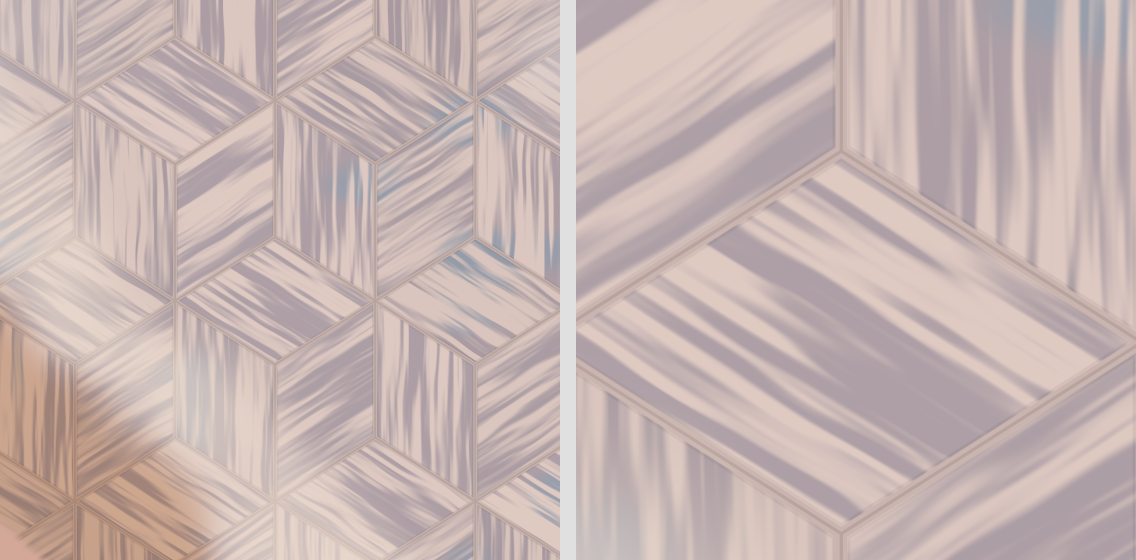
Left, the full canvas; right, a detail of the centre.
Give the GLSL for this pattern, as a Shadertoy shader.

```glsl
// Tumbling-block wood marquetry with streaked grain, pale seams and a soft diagonal sheen.

const vec2 CUBE_ORIGIN = vec2(0.3125, 0.707);  // centre of one cube
const vec2 CUBE_STEP = vec2(0.17875, 0.358);   // half cube width, row height
const float SLANT = 0.318;                     // rise of a slanted edge, in rows

float hash21(vec2 p) {
    vec3 q = fract(p.xyx * vec3(0.1031, 0.1030, 0.0973));
    q += dot(q, q.yzx + 33.33);
    return fract((q.x + q.y) * q.z);
}

float noise(vec2 p) {
    vec2 cell = floor(p), f = fract(p);
    f = f * f * (3.0 - 2.0 * f);
    float low = mix(hash21(cell), hash21(cell + vec2(1, 0)), f.x);
    float high = mix(hash21(cell + vec2(0, 1)), hash21(cell + vec2(1, 1)), f.x);
    return mix(low, high, f.y);
}

float glow(vec2 p, vec2 centre, float radius) {
    vec2 d = (p - centre) / radius;
    return exp(-dot(d, d));
}

// Finds the cube under q: xy = position inside it, zw = its column and row
vec4 cubeCell(vec2 q) {
    float row = floor(q.y + 1.0 - SLANT);
    float x = q.x - row;
    float zigzag = SLANT * abs(x - 2.0 * round(x * 0.5));
    if (q.y - row + 1.0 - SLANT < zigzag) row -= 1.0;
    float column = round((q.x - row) * 0.5);
    return vec4(q.x - row - 2.0 * column, q.y - row, column, row);
}

// Face coordinates: x along the grain, y across it, z = face index
vec3 cubeFace(vec2 l) {
    float drop = (SLANT * abs(l.x) - l.y) / (1.0 - SLANT);
    if (drop < 0.0) return vec3(0.5 * (l.y / SLANT + vec2(-l.x, l.x)), 0.0);
    return l.x < 0.0 ? vec3(drop, -l.x, 1.0) : vec3(l.x, drop, 2.0);
}

// Perpendicular spans of a face on the canvas
vec2 faceSpan(float face) {
    if (face < 0.5) return vec2(0.192);
    return face < 1.5 ? vec2(0.206, 0.179) : vec2(0.179, 0.206);
}

// Dark streaks: 0 is pale wood, 1 is a vein
float woodGrain(vec2 g, vec2 seed, float softness) {
    g.y += 0.005 * (noise(g * vec2(15.0, 20.0) + seed) - 0.5);
    float veins = noise(g * vec2(7.0, 125.0) + seed);
    float fibres = noise(g * vec2(18.0, 250.0) + seed.yx);
    float bands = noise(g * vec2(4.0, 24.0) + seed + 17.0);
    float streak = 0.5 * veins + 0.25 * fibres + 0.25 * bands;
    return smoothstep(0.41 - softness, 0.65 + softness, streak);
}

// Pale strip along each edge with a thin joint and a faint outline
vec3 addSeam(vec3 wood, vec3 strip, float edge, float aa) {
    vec3 col = mix(strip, wood, smoothstep(0.0035 - aa, 0.0035 + aa, edge));
    float joint = 1.0 - smoothstep(0.0006, 0.0006 + 1.5 * aa, edge);
    float outline = 1.0 - smoothstep(0.0, 0.001 + aa, abs(edge - 0.0045));
    return col * (1.0 - 0.09 * joint - 0.06 * outline);
}

// Reflected light band, warm shade beside it and a blush in the corner
vec3 addLight(vec3 col, vec2 p) {
    float across = dot(p - vec2(0.25, 0.40), vec2(0.77, 0.64));
    float wobble = 0.09 * (noise(p * 7.0 + 4.0) - 0.5);
    float side = across + wobble;
    float shade = 1.0 - smoothstep(-0.20, -0.08, side);
    col = mix(col, col * vec3(0.93, 0.83, 0.74), shade);

    float band = smoothstep(-0.16, -0.05, side) * (1.0 - smoothstep(0.0, 0.13, side));
    band *= 0.65 + 0.5 * noise(p * vec2(9.0, 6.0) + 11.0);
    col = mix(col, vec3(0.94, 0.88, 0.83), 0.55 * band);

    float haze = 0.45 * glow(p, vec2(1.0, 0.89), 0.08) + 0.3 * glow(p, vec2(0.0, 0.98), 0.2);
    col = mix(col, vec3(0.87, 0.83, 0.83), haze);

    float blush = 1.0 - smoothstep(0.055, 0.085, p.y + 0.9 * p.x);
    return mix(col, vec3(0.83, 0.66, 0.60), blush);
}

void mainImage(out vec4 fragColor, in vec2 fragCoord) {
    vec2 p = fragCoord / iResolution.y;
    float aa = 0.8 / iResolution.y;

    // Cube, face and distance to the nearest face edge
    vec4 cube = cubeCell((p - CUBE_ORIGIN) / CUBE_STEP);
    vec3 face = cubeFace(cube.xy);
    vec2 span = faceSpan(face.z);
    vec2 toEdge = min(face.xy, 1.0 - face.xy) * span;
    float edge = min(toEdge.x, toEdge.y);

    // Each face is its own cut of veneer
    vec2 id = cube.zw * 3.0 + vec2(face.z, 2.0 * face.z) + 40.0;
    float cut = hash21(id);
    vec2 seed = 90.0 * vec2(cut, hash21(id + 7.3));
    float softness = face.z > 1.5 ? 0.10 : 0.03;
    float vein = woodGrain(face.xy * vec2(0.22, span.y), seed, softness);

    vec3 pale = vec3(0.855, 0.775, 0.745);
    vec3 dark = vec3(0.665, 0.610, 0.635);
    float blue = smoothstep(0.68, 0.9, noise(p * vec2(6.0, 9.0) + 31.0));
    dark = mix(dark, vec3(0.54, 0.61, 0.68), 0.6 * blue);
    vec3 wood = mix(pale, dark, vein) * (0.975 + 0.05 * cut);

    vec3 col = addSeam(wood, vec3(0.79, 0.705, 0.685), edge, aa);
    fragColor = vec4(addLight(col, p), 1.0);
}
```
